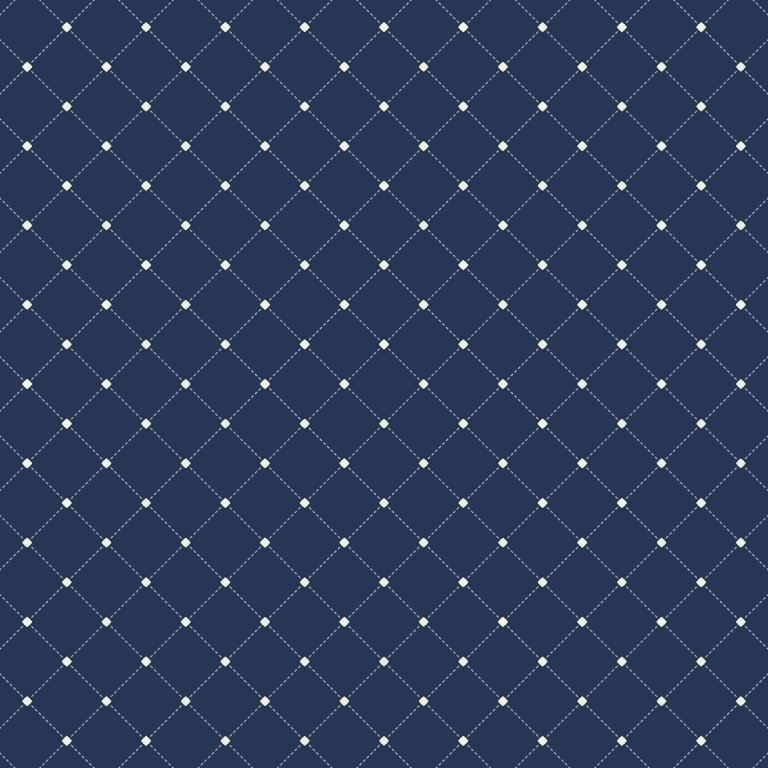
Write a Shadertoy shader that draws this pattern.

```glsl
#define REPEATS 9.685
#define DASHES 11.0
#define DASH_FILL 0.60
#define LINE_WIDTH 0.022
#define DOT_HALF 0.067
#define DOT_ROUND 0.022
#define DOT_VARIATION 0.004
#define HALO_HALF 0.112
#define NAVY vec3(0.153, 0.212, 0.328)
#define SHADE vec3(0.157, 0.208, 0.272)
#define THREAD vec3(0.64, 0.69, 0.75)
#define CREAM vec3(0.92, 0.945, 0.92)

float hash(vec2 p) {
    return fract(sin(dot(p, vec2(127.1, 311.7))) * 43758.5453);
}

// Share of a filter window around x that falls inside [-halfWidth, halfWidth]
float bandCoverage(float x, float halfWidth, float window) {
    float upper = clamp(x + 0.5 * window, -halfWidth, halfWidth);
    float lower = clamp(x - 0.5 * window, -halfWidth, halfWidth);
    return (upper - lower) / window;
}

float roundedSquare(vec2 p, float halfSide, float radius) {
    vec2 d = abs(p) - halfSide + radius;
    return length(max(d, 0.0)) + min(max(d.x, d.y), 0.0) - radius;
}

float dashedLine(float across, float along, float window) {
    float dash = fract(along * DASHES) - 0.5;
    return bandCoverage(across, 0.5 * LINE_WIDTH, window)
         * bandCoverage(dash, 0.5 * DASH_FILL, window * DASHES);
}

void mainImage(out vec4 fragColor, in vec2 fragCoord) {
    // Diagonal lattice: dots on integers, threads along both axes
    vec2 p = (fragCoord - 0.5 * iResolution.xy) / iResolution.y * REPEATS;
    p.y += 0.5;
    vec2 lattice = vec2(p.x + p.y, p.x - p.y);
    vec2 cell = floor(lattice + 0.5);
    vec2 local = lattice - cell;
    float window = 1.2 * sqrt(2.0) * REPEATS / iResolution.y;

    // Dim surround of each dot
    float halo = roundedSquare(local, HALO_HALF, 0.05);
    vec3 color = mix(NAVY, SHADE, 0.8 * (1.0 - smoothstep(-0.02, 0.02, halo)));

    // Dashed threads
    float thread = max(dashedLine(local.x, local.y, window),
                       dashedLine(local.y, local.x, window));
    color = mix(color, THREAD, thread);

    // Dots with a slight change of size and tone
    float vary = hash(cell) - 0.5;
    float dotDistance = roundedSquare(local, DOT_HALF + DOT_VARIATION * vary, DOT_ROUND);
    float dotMask = 1.0 - smoothstep(-0.6 * window, 0.6 * window, dotDistance);
    color = mix(color, CREAM + 0.03 * vary, dotMask);

    fragColor = vec4(color, 1.0);
}
```
